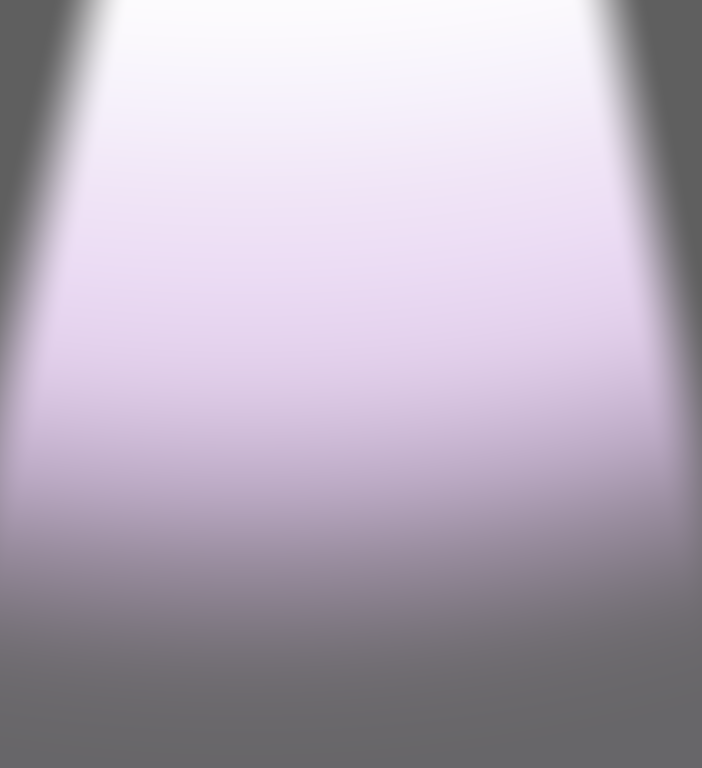
Give the GLSL for this background, as a WebGL 2 fragment shader.

```glsl
#version 300 es
precision highp float;
// A broad, soft beam of pale lilac light fading down into a grey backdrop.

uniform vec2 u_resolution;
out vec4 fragColor;

const int LAST = 8;

// Beam colours, evenly spaced from top to bottom
const vec3 BEAM[LAST + 1] = vec3[](
    vec3(0.990, 0.985, 0.992),
    vec3(0.967, 0.950, 0.985),
    vec3(0.943, 0.900, 0.967),
    vec3(0.918, 0.856, 0.952),
    vec3(0.870, 0.797, 0.905),
    vec3(0.750, 0.680, 0.785),
    vec3(0.580, 0.535, 0.600),
    vec3(0.445, 0.430, 0.452),
    vec3(0.405, 0.400, 0.410)
);

const vec3 SIDE_TOP = vec3(0.372);
const vec3 SIDE_BOTTOM = vec3(0.400, 0.397, 0.405);

vec3 beamStop(int index) {
    return BEAM[clamp(index, 0, LAST)];
}

// Catmull-Rom curve through the colour stops, free of visible bands
vec3 beamColor(float depth) {
    float position = clamp(depth, 0.0, 1.0) * float(LAST);
    int i = min(int(position), LAST - 1);
    float f = position - float(i);
    vec3 a = beamStop(i - 1);
    vec3 b = beamStop(i);
    vec3 c = beamStop(i + 1);
    vec3 d = beamStop(i + 2);
    return b + 0.5 * f * (c - a + f * (2.0 * a - 5.0 * b + 4.0 * c - d
           + f * (3.0 * (b - c) + d - a)));
}

// Soft slanted edge: each line is (x at the top, drift per unit of depth)
float softEdge(float x, float depth, vec2 outerLine, vec2 innerLine) {
    float outer = outerLine.x + outerLine.y * depth;
    float inner = innerLine.x + innerLine.y * depth;
    return smoothstep(0.0, 1.0, (x - outer) / (inner - outer));
}

// Dims the light sooner away from the beam axis, bending its bands upward
float bentDepth(float x, float depth, float axis, float bend) {
    float offset = x - axis;
    return depth + bend * offset * offset;
}

void main() {
    vec2 uv = gl_FragCoord.xy / u_resolution;
    float depth = 1.0 - uv.y;

    // Widening beam mask
    float left = softEdge(uv.x, depth, vec2(0.075, -0.270), vec2(0.185, -0.233));
    float right = softEdge(uv.x, depth, vec2(0.922, 0.222), vec2(0.813, 0.202));

    // Lit colour over the grey sides
    vec3 light = beamColor(bentDepth(uv.x, depth, 0.35, 0.2));
    vec3 side = mix(SIDE_TOP, SIDE_BOTTOM, smoothstep(0.5, 1.0, depth));
    fragColor = vec4(mix(side, light, left * right), 1.0);
}
```
